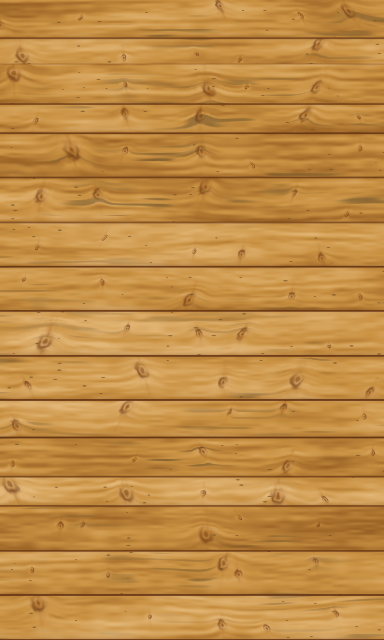
This texture is drawn by a Shadertoy shader. Its source:

```glsl
// Horizontal honey-coloured pine boards with dark seams, grain, knots and weathered streaks.

#define BOARDS 16
#define KNOTS 5
#define CANVAS_WIDTH 0.6
#define SEAM_WIDTH 0.0028
#define FAINT_SEAM 2
#define GRAIN_FREQ 150.0
#define GRAIN_AMOUNT 0.45
#define PATCH_AMOUNT 0.65
#define STREAK_AMOUNT 0.75
#define SPECK_SHARE 0.16

const vec3 DARK_HONEY = vec3(0.60, 0.38, 0.14);
const vec3 HONEY = vec3(0.79, 0.57, 0.26);
const vec3 PALE_PINE = vec3(0.89, 0.72, 0.47);
const vec3 KNOT_BROWN = vec3(0.42, 0.22, 0.08);
const vec3 FLAME_ORANGE = vec3(0.66, 0.40, 0.13);
const vec3 STREAK_GREY = vec3(0.42, 0.32, 0.17);
const vec3 SEAM_BROWN = vec3(0.36, 0.17, 0.06);

// Board heights from the top down (in 1/768 of the canvas) and their paleness
const float HEIGHT[BOARDS] = float[](46., 31., 48., 35., 53., 54., 53., 53.,
                                     54., 53., 45., 47., 35., 54., 53., 54.);
const float TONE[BOARDS] = float[](.45, .60, .55, .40, .25, .30, .70, .58,
                                   .72, .50, .65, .25, .85, .25, .48, .58);

float hash(vec2 p) {
    return fract(sin(dot(p, vec2(127.1, 311.7))) * 43758.545);
}

float noise(vec2 p) {
    vec2 i = floor(p), f = fract(p);
    f = f * f * (3.0 - 2.0 * f);
    return mix(mix(hash(i), hash(i + vec2(1, 0)), f.x),
               mix(hash(i + vec2(0, 1)), hash(i + vec2(1, 1)), f.x), f.y);
}

float fbm(vec2 p) {
    return 0.55 * noise(p) + 0.3 * noise(p * 2.1 + 7.3) + 0.15 * noise(p * 4.3 + 3.1);
}

vec3 woodRamp(float v) {
    vec3 c = mix(DARK_HONEY, HONEY, clamp(v * 2.0, 0.0, 1.0));
    return mix(c, PALE_PINE, clamp(v * 2.0 - 1.0, 0.0, 1.0));
}

// Strength of the seam that lies above board i
float seamStrength(int i) {
    if (i == 0) return 0.0;
    if (i == FAINT_SEAM) return 0.2;
    return mix(0.65, 1.0, hash(vec2(float(i), 4.7)));
}

// Small dark dashes scattered on a jittered grid
float specks(vec2 p, float seed) {
    vec2 size = vec2(0.036, 0.013);
    vec2 cell = floor(p / size);
    vec2 key = cell + seed * 13.0;
    vec2 jitter = 0.25 + 0.5 * vec2(hash(key + 1.3), hash(key + 5.9));
    vec2 q = p - (cell + jitter) * size;
    vec2 radius = vec2(0.0035, 0.0013) * mix(0.5, 1.2, hash(key + 8.1));
    float present = step(1.0 - SPECK_SHARE, hash(key));
    return present * (1.0 - smoothstep(0.3, 1.2, length(q / radius)));
}

void mainImage(out vec4 fragColor, in vec2 fragCoord) {
    float pixel = 1.0 / iResolution.y;
    vec2 p = vec2(fragCoord.x, iResolution.y - fragCoord.y) * pixel;

    // Find the board under this point
    int board = 0;
    float top = 0.0, bottom = HEIGHT[0] / 768.0;
    for (int i = 1; i < BOARDS; i++) {
        if (p.y < bottom) break;
        board = i;
        top = bottom;
        bottom += HEIGHT[i] / 768.0;
    }
    float id = float(board), tone = TONE[board];

    // Knots: they bend the grain and leave a halo, a dark ring and a flame
    float level = p.y + 0.014 * (noise(vec2(p.x * 5.0 + id * 9.0, p.y * 16.0)) - 0.5);
    float halo = 0.0, ring = 0.0, flame = 0.0;
    for (int k = 0; k < KNOTS; k++) {
        vec2 key = vec2(id * 3.1, float(k) * 5.7);
        float rnd = hash(key + 2.2);
        float r = mix(0.0025, 0.0095, rnd * rnd);
        vec2 centre = vec2(CANVAS_WIDTH * (float(k) + hash(key)) / float(KNOTS),
                           mix(top, bottom, 0.15 + 0.7 * hash(key + 0.6)));
        vec2 q = p - centre;
        q.x += q.y * (hash(key + 3.4) - 0.5) * 1.2;
        float d = length(q * vec2(1.0, 0.8)) / r;
        d += 0.5 * (noise(q / r * 1.5 + key) - 0.5);
        float side = 0.55 + 0.45 * sin(atan(q.y, q.x) + 6.28 * rnd);
        float offRing = (d - 1.0) * 2.8;
        level += r * 1.5 * exp(-d * d * 0.12);
        halo += exp(-d * d * 0.2);
        ring += exp(-offRing * offRing) * side + 0.7 * (1.0 - smoothstep(0.15, 0.55, d));
        flame += exp(-abs(q.x) / (r * 0.7) - abs(q.y) / (r * 2.5))
               * noise(vec2(q.x * 220.0, q.y * 90.0) + key);
    }

    // Wood tone: board, broad patches, grain lines and fine fibres
    float patches = fbm(vec2(p.x * 6.0 + id * 11.0, p.y * 24.0));
    float grain = noise(vec2(p.x * 6.0 + id * 17.0, level * GRAIN_FREQ));
    float fibre = noise(vec2(p.x * 45.0, level * 240.0 + id));
    float v = 0.53 + 0.6 * (tone - 0.5) + PATCH_AMOUNT * (patches - 0.5)
            + GRAIN_AMOUNT * (grain - 0.5) + 0.25 * (fibre - 0.5);
    vec3 color = woodRamp(v + 0.15 * min(halo, 1.0));

    // Weathered streaks, strongest on the darker boards
    float streak = smoothstep(0.6, 0.92, noise(vec2(p.x * 16.0 + id * 5.0, level * 210.0)))
                 * smoothstep(0.45, 0.8, noise(vec2(p.x * 7.0, p.y * 32.0) + id * 3.0));
    color = mix(color, STREAK_GREY, streak * STREAK_AMOUNT * (1.1 - tone));
    color = mix(color, STREAK_GREY, 0.65 * specks(p, id));

    // Knot colours
    color = mix(color, FLAME_ORANGE, min(flame * 1.1, 0.8));
    color = mix(color, KNOT_BROWN, min(ring * 0.65, 0.8));

    // Seams: a thin dark line, a shaded lower edge and a softer upper edge
    float fromTop = p.y - top, fromBottom = bottom - p.y;
    float above = seamStrength(board), below = seamStrength(board + 1);
    float shade = 0.5 * below * exp(-fromBottom / 0.0045) + 0.25 * above * exp(-fromTop / 0.003);
    color = mix(color, FLAME_ORANGE * 0.8, shade);
    float nearest = min(fromTop, fromBottom);
    float strength = fromTop < fromBottom ? above : below;
    float line = 1.0 - smoothstep(0.5 * SEAM_WIDTH - 0.5 * pixel, 0.5 * SEAM_WIDTH + 0.5 * pixel, nearest);
    color = mix(color, SEAM_BROWN, line * strength * 0.85);

    fragColor = vec4(color, 1.0);
}
```
